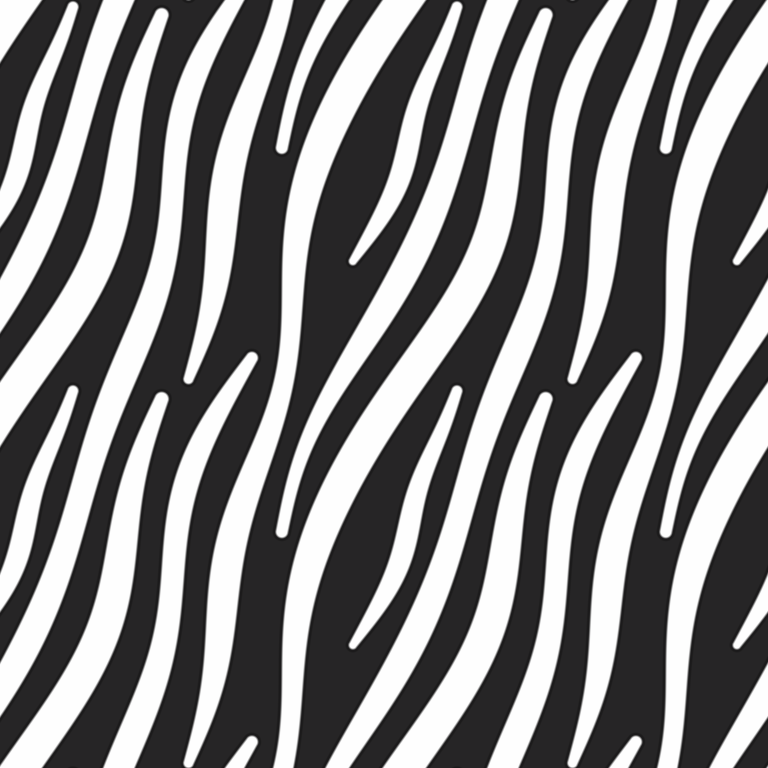
This pattern is drawn by a three.js fragment shader. Its source:

```glsl
// Zebra hide: three long wavering stripes on a dark ground, repeated on a square tile.
// Each stripe is a sloped line bent by layered sines, with a half width that swells
// by the same sines; the distance to its centre line gives round ends and soft edges.
varying vec2 vUv;

// All lengths are in hundredths of a tile; y runs downward along the stripes.
const float TILES = 2.0;
const float TILE = 100.0;
const float SOFTNESS = 0.38;
const float RIM_WIDTH = 1.1;
const vec3 GROUND = vec3(0.150, 0.146, 0.149);
const vec3 RIM = vec3(0.105, 0.102, 0.104);
const vec3 STRIPE = vec3(0.995);
const float PI = 3.14159;
const vec4 LOW = PI * vec4(1.0, 2.0, 3.0, 4.0);
const vec4 HIGH = PI * vec4(5.0, 6.0, 7.0, 8.0);

struct Stripe {
  vec2 head, tail;      // ends of the centre line
  vec4 bend, wiggle;    // slow and quick sideways waves
  vec2 radii;           // half widths at head and tail
  vec4 swell, ripple;   // slow and quick waves of the half width
};

const Stripe LONG_STRIPE = Stripe(
  vec2(42.1, 3.9), vec2(-50.9, 298.7),
  vec4(-9.8, 2.4, 4.64, 1.95), vec4(-1.6, -1.85, 0.26, -0.98),
  vec2(1.8, 1.3),
  vec4(2.86, 0.5, 0.94, -0.59), vec4(0.39, 0.08, -0.08, 0.0));

const Stripe MIDDLE_STRIPE = Stripe(
  vec2(65.6, 93.2), vec2(-26.6, 338.5),
  vec4(5.3, -1.72, -2.92, -0.39), vec4(-2.73, -0.09, -0.08, 0.2),
  vec2(1.56),
  vec4(2.3, 0.03, 0.31, 0.18), vec4(0.0, 0.39, 0.08, 0.0));

const Stripe SHORT_STRIPE = Stripe(
  vec2(119.0, 101.8), vec2(91.9, 168.0),
  vec4(1.95, -1.59, 0.44, 0.26), vec4(0.0),
  vec2(1.4, 1.05),
  vec4(1.61, -0.29, 0.05, 0.0), vec4(0.0));

// Sum of eight sines that vanish at t = 0 and t = 1.
float waves(float t, vec4 low, vec4 high) {
  return dot(low, sin(LOW * t)) + dot(high, sin(HIGH * t));
}

float wavesSlope(float t, vec4 low, vec4 high) {
  return dot(low * LOW, cos(LOW * t)) + dot(high * HIGH, cos(HIGH * t));
}

// Offset from the centre line at t to p, taking the nearest sideways repeat.
vec2 offsetFrom(Stripe s, float t, vec2 p) {
  vec2 centre = mix(s.head, s.tail, t);
  centre.x += waves(t, s.bend, s.wiggle);
  vec2 offset = p - centre;
  offset.x = mod(offset.x + 0.5 * TILE, TILE) - 0.5 * TILE;
  return offset;
}

// Signed distance to one stripe, by stepping to the foot of the perpendicular.
float stripeDistance(Stripe s, vec2 p) {
  vec2 span = s.tail - s.head;
  float t = clamp((p.y - s.head.y) / span.y, 0.0, 1.0);
  for (int i = 0; i < 3; i++) {
    vec2 tangent = span + vec2(wavesSlope(t, s.bend, s.wiggle), 0.0);
    float advance = dot(offsetFrom(s, t, p), tangent) / dot(tangent, tangent);
    t = clamp(t + advance, 0.0, 1.0);
  }
  float halfWidth = mix(s.radii.x, s.radii.y, t) + waves(t, s.swell, s.ripple);
  return length(offsetFrom(s, t, p)) - halfWidth;
}

void main() {
  vec2 p = TILE * fract(TILES * vec2(vUv.x, 1.0 - vUv.y));

  // A stripe is longer than its tile, so test each tile row it passes through.
  float d = TILE;
  for (int row = 0; row < 4; row++) {
    vec2 q = p + vec2(0.0, TILE * float(row));
    d = min(d, stripeDistance(LONG_STRIPE, q));
    d = min(d, stripeDistance(MIDDLE_STRIPE, q));
    d = min(d, stripeDistance(SHORT_STRIPE, q));
  }

  // Ground with a thin darker rim hugging each stripe.
  vec3 color = mix(RIM, GROUND, smoothstep(0.5 * RIM_WIDTH, RIM_WIDTH, d));
  color = mix(STRIPE, color, smoothstep(-SOFTNESS, SOFTNESS, d));
  gl_FragColor = vec4(color, 1.0);
}
```
